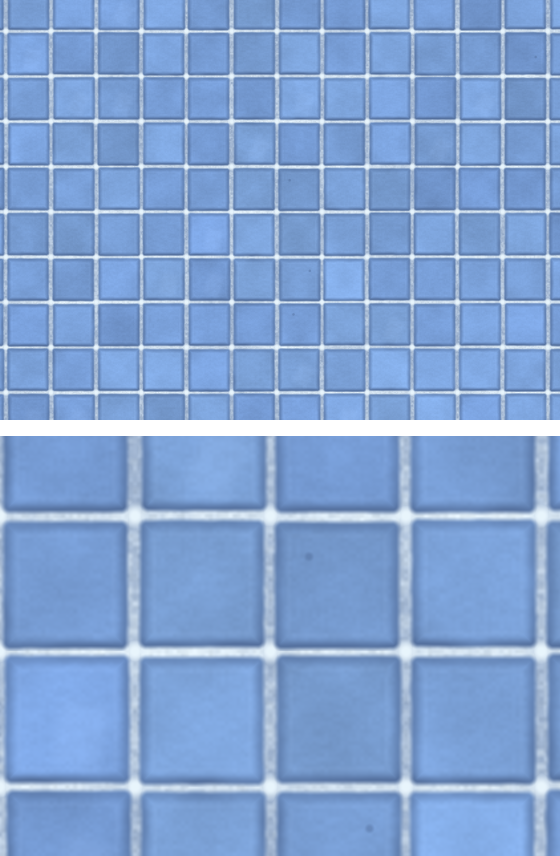
Top, the full canvas; bottom, a detail of the centre.
Reproduce this texture procedurally as a WebGL 1 fragment shader.

```glsl
precision highp float;
// Pale blue glass mosaic tiles with whitish grout and worn, darkened rims.

#define GRID vec2(12.4, 9.3)       // repeats across and down
#define SHIFT vec2(0.13, 0.61)     // first joint from the lower left, in tiles
#define HALF_TILE vec2(0.459, 0.471)
#define CORNER 0.05                // corner radius, in tiles
#define RIM_WIDTH 0.06             // dark band inside the tile outline
#define JITTER 0.026               // uneven placement
#define TONE_VARIATION 0.13        // brightness spread between tiles
#define GLASS vec3(0.48, 0.63, 0.85)
#define RIM vec3(0.33, 0.44, 0.62)
#define GROUT_GREY vec3(0.62, 0.70, 0.81)
#define GROUT_WHITE vec3(0.91, 0.96, 0.99)

uniform vec2 u_resolution;

float hash(vec2 p) {
  return fract(sin(dot(p, vec2(127.1, 311.7))) * 43758.55);
}

float noise(vec2 p) {
  vec2 i = floor(p), f = fract(p);
  f = f * f * (3.0 - 2.0 * f);
  return mix(mix(hash(i), hash(i + vec2(1.0, 0.0)), f.x),
             mix(hash(i + vec2(0.0, 1.0)), hash(i + vec2(1.0, 1.0)), f.x), f.y);
}

float roundedBox(vec2 p, vec2 halfSize, float radius) {
  vec2 q = abs(p) - halfSize + radius;
  return length(max(q, 0.0)) + min(max(q.x, q.y), 0.0) - radius;
}

// Glass body: tone, clouding, fine streaks, pale scuffs and rare specks.
vec3 glassColor(vec2 local, vec2 id, vec2 p) {
  float tone = 1.0 + TONE_VARIATION * (hash(id + 3.7) - 0.5);
  tone += 0.06 * (noise(p * 0.45 + 40.0) - 0.5);
  tone += 0.08 * (noise(local * 2.6 + id * 17.0) - 0.5);
  tone += 0.035 * (noise(p * vec2(11.0, 20.0)) - 0.5);
  tone += 0.03 * (noise(p * 34.0 + 9.0) - 0.5);
  vec3 color = GLASS * tone;
  color.rg += 0.02 * (hash(id + 15.2) - 0.5);

  float angle = 0.15 + 0.4 * hash(id + 5.1);
  mat2 turn = mat2(cos(angle), sin(angle), -sin(angle), cos(angle));
  float scuff = roundedBox(turn * (local - vec2(0.1, -0.12)), vec2(0.2, 0.26), 0.08);
  float scuffed = step(0.87, hash(id + 8.3));
  color += 0.024 * scuffed * (1.0 - smoothstep(-0.10, 0.05, scuff));

  vec2 speckAt = 0.6 * vec2(hash(id + 1.9), hash(id + 6.4)) - 0.3;
  float speck = 1.0 - smoothstep(0.01, 0.045, length(local - speckAt));
  return mix(color, RIM, 0.5 * speck * step(0.985, hash(id + 12.6)));
}

// Grout: mottled grey uprights, whiter level joints, white crossings.
vec3 groutColor(vec2 local, vec2 p) {
  vec2 fromJoint = 0.5 - abs(local);
  float level = smoothstep(-0.04, 0.04, fromJoint.x - fromJoint.y);
  float crossing = 1.0 - smoothstep(0.02, 0.12, length(fromJoint));
  float mottle = noise(p * 20.0);
  float wear = noise(p * vec2(0.8, 1.1) + 31.0);
  float white = mix(0.35 * wear, 0.45 + 0.5 * wear, level);
  white += mix(0.5, 0.2, level) * (mottle - 0.5);
  white = max(clamp(white, 0.0, 1.0), crossing);
  float grit = noise(p * 34.0 + 5.0) - 0.5;
  return mix(GROUT_GREY, GROUT_WHITE, white) + 0.07 * grit * (1.0 - crossing);
}

void main() {
  vec2 p = gl_FragCoord.xy / u_resolution * GRID - SHIFT;
  vec2 id = floor(p);
  vec2 local = fract(p) - 0.5;
  vec2 offset = JITTER * (vec2(hash(id), hash(id + 21.3)) - 0.5);
  vec2 q = local - offset;

  // Slightly irregular outline
  float d = roundedBox(q, HALF_TILE, CORNER);
  d += 0.008 * (noise(p * 9.0 + 2.0) - 0.5);
  float soft = max(0.026, 0.75 * GRID.y / u_resolution.y);

  // Rim is heaviest along the lower edge and faintest along the top
  vec3 tile = glassColor(q, id, p);
  float lower = 1.0 - smoothstep(-0.46, -0.37, q.y);
  float upper = smoothstep(0.40, 0.45, q.y);
  float strength = 0.62 + 0.38 * lower - 0.12 * upper;
  strength *= 0.65 + 0.6 * noise(p * 4.0 + 14.0);
  float rim = smoothstep(-RIM_WIDTH - 0.03, -0.01, d);
  tile = mix(tile, RIM, clamp(rim * strength, 0.0, 1.0));

  // Dull shade that spreads inward, deepest at the foot of each tile
  float shade = smoothstep(-0.16, -0.04, d) * (0.08 + 0.14 * lower);
  tile = mix(tile, RIM, shade);

  // Faint pale bevel just inside the rim
  float bevel = 1.0 - smoothstep(0.0, 0.03, abs(d + RIM_WIDTH + 0.045));
  tile += 0.014 * bevel;

  float cover = smoothstep(-soft, soft, d);
  gl_FragColor = vec4(mix(tile, groutColor(local, p), cover), 1.0);
}
```
